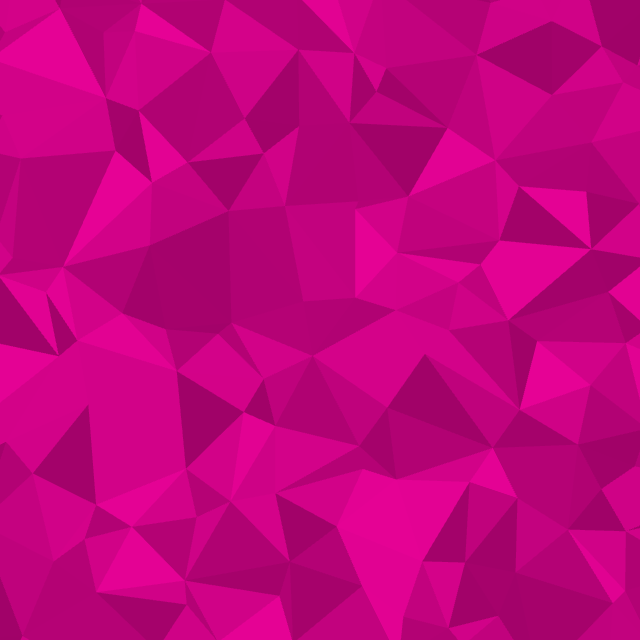
This background is drawn by a three.js fragment shader. Its source:

```glsl
varying vec2 vUv;

// Scattered sites around the current cell: position, lift, identity
vec4 sites[49];

vec4 hash4(vec2 cell) {
  vec4 seed = vec4(dot(cell, vec2(127.1, 311.7)), dot(cell, vec2(269.5, 183.3)),
                   dot(cell, vec2(419.2, 371.9)), dot(cell, vec2(93.7, 157.3)));
  return fract(sin(seed + 2.7) * 43758.5);
}

float cross2(vec4 a, vec4 b) {
  return a.x * b.y - a.y * b.x;
}

void scatterSites(vec2 cell) {
  for (int i = 0; i < 49; i++) {
    vec2 offset = vec2(float(i % 7), float(i / 7)) - 3.0;
    vec4 h = hash4(cell + offset);
    sites[i] = vec4(offset + h.xy, 0.4 * h.z, h.w);
  }
}

// Identity of the triangle over p, found on the lower hull of the lifted sites
float facetId(vec2 p) {
  vec4 a = vec4(0.0, 9.0, 100.0, 0.0);
  vec4 b = vec4(-9.0, -6.0, 100.0, 0.0);
  vec4 c = vec4(9.0, -6.0, 100.0, 0.0);
  for (int pivot = 0; pivot < 18; pivot++) {
    vec3 normal = cross(b.xyz - a.xyz, c.xyz - a.xyz);
    float lowest = -0.0001;
    vec4 below = vec4(0.0);
    bool found = false;
    for (int i = 0; i < 49; i++) {
      vec4 site = sites[i];
      site.xy -= p;
      site.z += dot(site.xy, site.xy);
      float height = dot(normal, site.xyz - a.xyz);
      if (height < lowest) {
        lowest = height;
        below = site;
        found = true;
      }
    }
    if (!found) break;

    // Swap in the lower site while keeping p inside the triangle
    float sideA = cross2(below, a);
    float sideB = cross2(below, b);
    float sideC = cross2(below, c);
    if (sideA >= 0.0 && sideB <= 0.0) c = below;
    else if (sideB >= 0.0 && sideC <= 0.0) a = below;
    else b = below;
  }
  return fract(a.w + b.w + c.w);
}

// Five magenta tones with a slight variation
vec3 facetColor(float id) {
  float red = 0.64 + 0.06 * (step(0.18, id) + step(0.43, id) + step(0.55, id))
            + 0.07 * step(0.87, id);
  red += 0.024 * (fract(id * 37.0) - 0.5);
  return vec3(red, 0.006, red * 0.648);
}

void main() {
  vec2 p = vUv * 10.3 + 20.0;
  vec2 cell = floor(p);
  vec2 pixel = fwidth(p);
  scatterSites(cell);

  // Rotated grid of four samples smooths the edges
  vec3 color = vec3(0.0);
  vec2 shift = vec2(0.15, 0.42);
  for (int i = 0; i < 4; i++) {
    color += 0.25 * facetColor(facetId(p - cell + shift * pixel));
    shift = vec2(-shift.y, shift.x);
  }
  gl_FragColor = vec4(color, 1.0);
}
```
